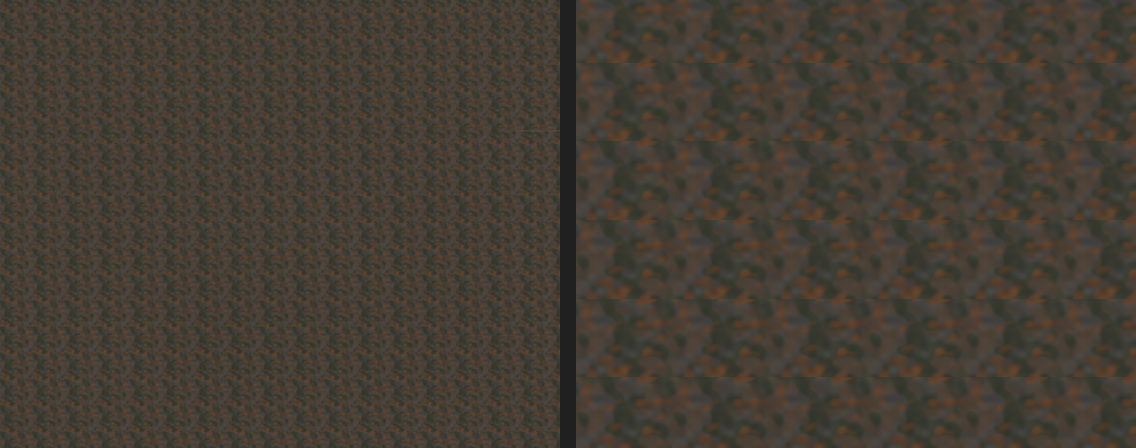
Left: the whole. Right: its middle third, enlarged.
Give the GLSL for this texture, as a Shadertoy shader.

```glsl
const vec2 REPEATS = vec2(17.25, 17.1);     // tiles across and down
const vec2 TILE_OFFSET = vec2(0.0, 0.4);    // shift of the tile grid, in tiles
const vec3 SOIL = vec3(0.290, 0.247, 0.207);
const vec3 SLATE = vec3(0.264, 0.260, 0.250);
const vec3 MOSS = vec3(0.218, 0.228, 0.186);
const vec3 CLAY = vec3(0.326, 0.264, 0.222);
const vec3 RUST = vec3(0.390, 0.250, 0.155);
const vec3 SCRATCH = vec3(0.37, 0.30, 0.27);
const float SLANT = 0.35;                   // lean of the strokes, in tiles
const float GRAIN = 0.20;                   // fine brightness variation in a tile
const float DRIFT = 0.03;                   // slow brightness variation between tiles
const vec2 SCRATCH_START = vec2(0.90, 0.708);
const float SCRATCH_HALF_WIDTH = 0.0010;
const float SCRATCH_STRENGTH = 0.6;

float hash(ivec2 cell, int seed) {
    uvec2 q = uvec2(cell) * uvec2(1597u, 3571u) + uint(seed) * 7919u;
    uint h = (q.x ^ (q.y << 7)) * 74729u;
    h = (h ^ (h >> 15)) * 49297u;
    h = (h ^ (h >> 13)) * 60493u;
    return float((h ^ (h >> 16)) & 65535u) / 65535.0;
}

// Value noise that wraps after one unit, with the given cells per unit
float tileNoise(vec2 t, ivec2 cells, int seed) {
    vec2 p = fract(t) * vec2(cells);
    ivec2 a = ivec2(floor(p)) % cells;
    ivec2 b = (a + 1) % cells;
    vec2 f = fract(p);
    f = f * f * (3.0 - 2.0 * f);
    float low = mix(hash(a, seed), hash(ivec2(b.x, a.y), seed), f.x);
    float high = mix(hash(ivec2(a.x, b.y), seed), hash(b, seed), f.x);
    return mix(low, high, f.y);
}

// Soft patch around a centre inside the tile
float patchAt(vec2 t, vec2 centre, vec2 radius) {
    vec2 d = (t - centre) / radius;
    return exp(-dot(d, d));
}

// Soft stroke between two points inside the tile
float strokeAt(vec2 t, vec2 a, vec2 b, float radius) {
    vec2 ab = b - a;
    float along = clamp(dot(t - a, ab) / dot(ab, ab), 0.0, 1.0);
    float d = length(t - a - along * ab) / radius;
    return exp(-d * d);
}

vec3 tileColour(vec2 t) {
    // Steep strokes leaning either way
    vec2 falling = vec2(t.x + SLANT * t.y, t.y);
    vec2 rising = vec2(t.x - SLANT * t.y, t.y);

    float slate = 0.6 * tileNoise(t, ivec2(7, 7), 3)
                + 0.4 * tileNoise(rising, ivec2(11, 8), 7);
    float moss = 0.6 * tileNoise(falling, ivec2(8, 6), 11)
               + 0.4 * tileNoise(t, ivec2(11, 9), 17);
    float rust = 0.6 * tileNoise(rising, ivec2(9, 6), 23)
               + 0.4 * tileNoise(t, ivec2(10, 10), 29);
    float grain = tileNoise(t, ivec2(12, 11), 37);

    // Layout: brown right side, dark streak upper left, dark middle, grey rim
    float side = smoothstep(0.68, 0.88, t.x) * (1.0 - smoothstep(0.95, 1.0, t.x));
    float rim = smoothstep(0.84, 0.94, t.y) * (1.0 - smoothstep(0.96, 1.0, t.y));
    float streak = strokeAt(t, vec2(0.08, 0.95), vec2(0.25, 0.68), 0.07);
    float dark = patchAt(t, vec2(0.45, 0.45), vec2(0.24, 0.26));

    vec3 colour = mix(SOIL, CLAY, 0.55 * side);
    colour = mix(colour, SLATE, smoothstep(0.40, 0.72, slate + 0.12 * rim));
    colour = mix(colour, MOSS, smoothstep(0.49, 0.80, moss + 0.20 * streak + 0.08 * dark - 0.08 * side));
    colour = mix(colour, RUST, 0.80 * smoothstep(0.54, 0.84, rust + 0.06 * side - 0.10 * streak));
    return colour * (1.0 + GRAIN * (grain - 0.5) + 0.02 * rim);
}

void mainImage(out vec4 fragColor, in vec2 fragCoord) {
    vec2 uv = fragCoord / iResolution.xy;
    vec3 colour = tileColour(fract(uv * REPEATS + TILE_OFFSET));

    // Slow drift across the sheet
    colour *= 1.0 + DRIFT * (tileNoise(uv * 0.999, ivec2(5, 4), 41) - 0.5);

    // Faint scratch running off the right edge
    float pixel = 1.0 / iResolution.y;
    float line = 1.0 - smoothstep(SCRATCH_HALF_WIDTH - 0.5 * pixel,
                                  SCRATCH_HALF_WIDTH + pixel, abs(uv.y - SCRATCH_START.y));
    line *= smoothstep(SCRATCH_START.x - 0.02, SCRATCH_START.x + 0.04, uv.x);
    colour = mix(colour, SCRATCH, SCRATCH_STRENGTH * line);

    fragColor = vec4(colour, 1.0);
}
```
